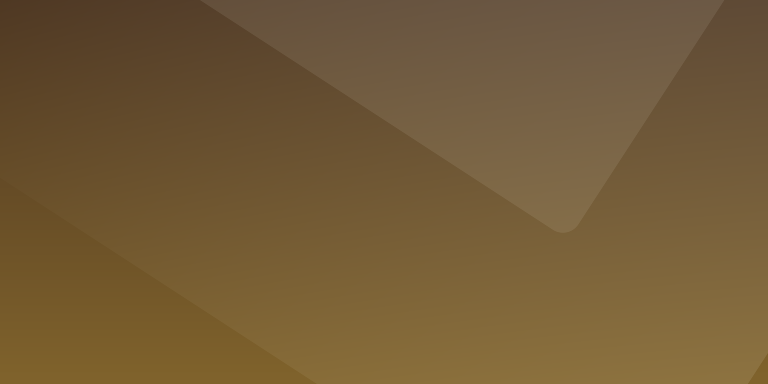
Write a WebGL 2 fragment shader that draws this background.

```glsl
#version 300 es
precision highp float;
// Warm brown backdrop: a vertical gradient from dark umber to ochre,
// veiled by two large tilted squares with rounded lower corners.
// Each square is a distance function blended in as a faint pale layer.

uniform vec2 u_resolution;
out vec4 outColor;

const vec3 UMBER = vec3(0.298, 0.208, 0.125);
const vec3 OCHRE = vec3(0.502, 0.388, 0.172);
const vec3 VEIL = vec3(1.0, 0.99, 0.94);
const float TILT = 0.577;

// Signed distance to a tilted quadrant that rises from its rounded corner.
float cornerDistance(vec2 p, vec2 corner, float tilt, float radius) {
  vec2 along = vec2(cos(tilt), -sin(tilt));
  vec2 across = vec2(along.y, -along.x);
  vec2 d = p - corner;
  vec2 q = vec2(dot(d, along), dot(d, across)) + radius;
  return min(max(q.x, q.y), 0.0) + length(max(q, 0.0)) - radius;
}

// Antialiased coverage of a shape, one pixel wide at its edge.
float coverage(float dist, float pixel) {
  return 1.0 - smoothstep(-0.5 * pixel, 0.5 * pixel, dist);
}

vec3 addVeil(vec3 color, float dist, float opacity, float pixel) {
  return mix(color, VEIL, opacity * coverage(dist, pixel));
}

void main() {
  // Units of canvas height, origin at the lower left
  vec2 p = gl_FragCoord.xy / u_resolution.y;
  float pixel = 1.0 / u_resolution.y;
  float across = gl_FragCoord.x / u_resolution.x;

  vec3 color = mix(OCHRE, UMBER, p.y);

  // Large square, fading out toward the left
  float large = cornerDistance(p, vec2(1.6135, -0.513), TILT, 0.048);
  float largeOpacity = 0.015 + 0.14 * across - 0.05 * across * across;
  color = addVeil(color, large, largeOpacity, pixel);

  // Small square on top
  float small = cornerDistance(p, vec2(1.480, 0.3755), TILT, 0.048);
  color = addVeil(color, small, 0.085, pixel);

  outColor = vec4(color, 1.0);
}
```
